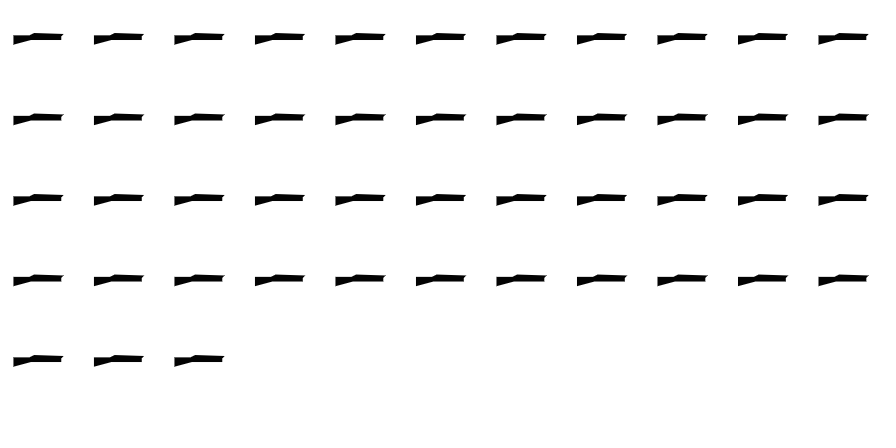
A WebGL 2 fragment shader for this pattern:

```glsl
#version 300 es
precision highp float;
// Rows of small dark wedge-tailed bars on white, filled from the top left;
// the last row stops early. Each square cell holds one polygon, drawn from
// its signed distance and smoothed over one pixel.

uniform vec2 u_resolution;
out vec4 fragColor;

const float PITCH = 0.1797;              // cell size, in canvas heights
const float COLUMNS = 11.0;
const float SHAPE_COUNT = 47.0;          // four full rows and three more
const vec2 SHAPE_ORIGIN = vec2(0.167, 0.410); // top left, in cells
const vec3 PAPER = vec3(1.0);
const vec3 INK = vec3(0.01);

// Outline in cells, y pointing down from the shape's top edge
const int CORNERS = 8;
const vec2 OUTLINE[CORNERS] = vec2[CORNERS](
    vec2(0.000, 0.029), vec2(0.198, 0.029),
    vec2(0.257, 0.000), vec2(0.623, 0.012),
    vec2(0.594, 0.043), vec2(0.594, 0.087),
    vec2(0.217, 0.087), vec2(0.000, 0.145));

// Signed distance to the outline, negative inside
float outlineDistance(vec2 p) {
    float nearest = 1e6;
    float side = 1.0;
    vec2 previous = OUTLINE[CORNERS - 1];
    for (int i = 0; i < CORNERS; i++) {
        vec2 corner = OUTLINE[i];
        vec2 edge = previous - corner;
        vec2 toPoint = p - corner;
        float along = clamp(dot(toPoint, edge) / dot(edge, edge), 0.0, 1.0);
        vec2 offset = toPoint - edge * along;
        nearest = min(nearest, dot(offset, offset));

        // Flip the side at each edge crossed by a horizontal ray
        bvec3 crossing = bvec3(p.y >= corner.y, p.y < previous.y,
                               edge.x * toPoint.y > edge.y * toPoint.x);
        if (all(crossing) || !any(crossing)) side = -side;
        previous = corner;
    }
    return side * sqrt(nearest);
}

void main() {
    // Cell grid counted from the top left
    vec2 fromTop = vec2(gl_FragCoord.x, u_resolution.y - gl_FragCoord.y);
    vec2 grid = fromTop / (u_resolution.y * PITCH);
    vec2 cell = floor(grid);
    float index = cell.y * COLUMNS + cell.x;
    bool filled = cell.x < COLUMNS && index < SHAPE_COUNT;

    // Ink coverage of this pixel
    float pixel = 1.0 / (u_resolution.y * PITCH);
    float dist = outlineDistance(fract(grid) - SHAPE_ORIGIN);
    float coverage = filled ? clamp(0.5 - dist / pixel, 0.0, 1.0) : 0.0;

    fragColor = vec4(mix(PAPER, INK, coverage), 1.0);
}
```
